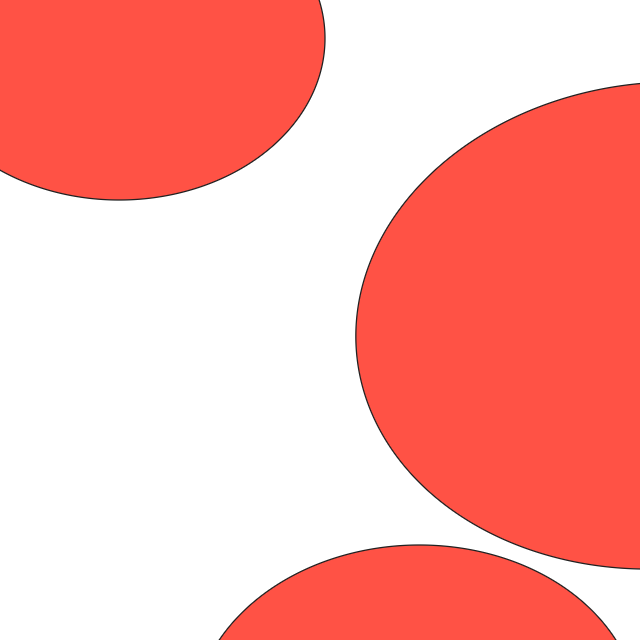
Reproduce this background procedurally as a Shadertoy shader.

```glsl
const vec3 PAPER = vec3(1.0);
const vec3 CORAL = vec3(1.0, 0.32, 0.27);
const vec3 INK = vec3(0.13);
const float HALF_LINE = 0.001;

// Approximate signed distance to an ellipse sheared along y
float ellipseDistance(vec2 p, vec2 center, vec2 radii, float shear) {
    vec2 q = p - center;
    q.y -= shear * q.x;
    float level = length(q / radii);
    vec2 slope = q / (radii * radii);
    slope.x -= shear * slope.y;
    return (level - 1.0) * level / max(length(slope), 1e-4);
}

// Antialiased coverage of the region where dist is negative
float coverage(float dist, float pixel) {
    return clamp(0.5 - dist / pixel, 0.0, 1.0);
}

// Flat fill with a thin outline centred on its edge
vec3 paintShape(vec3 base, float dist, float pixel) {
    vec3 filled = mix(base, CORAL, coverage(dist, pixel));
    return mix(filled, INK, coverage(abs(dist) - HALF_LINE, pixel));
}

void mainImage(out vec4 fragColor, in vec2 fragCoord) {
    vec2 p = fragCoord / iResolution.xy;
    float pixel = 1.0 / min(iResolution.x, iResolution.y);

    // Upper left, right and bottom ovals
    float upper = ellipseDistance(p, vec2(0.1862, 0.9401), vec2(0.3216, 0.2526), 0.0);
    float right = ellipseDistance(p, vec2(1.0339, 0.4914), vec2(0.4779, 0.3802), 0.0352);
    float lower = ellipseDistance(p, vec2(0.6500, -0.1263), vec2(0.3490, 0.2747), 0.012);

    vec3 color = paintShape(PAPER, upper, pixel);
    color = paintShape(color, right, pixel);
    color = paintShape(color, lower, pixel);
    fragColor = vec4(color, 1.0);
}
```
